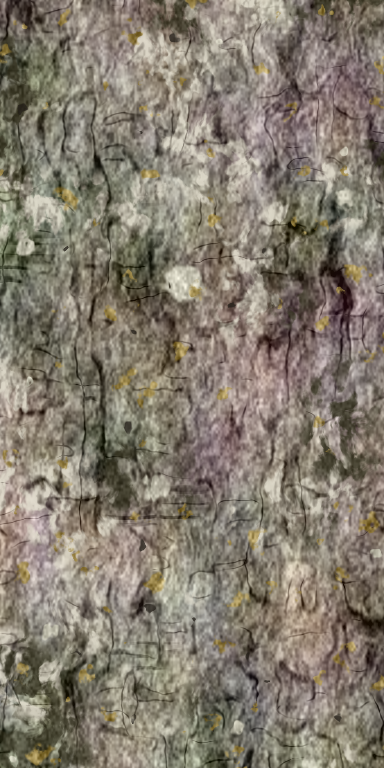
Give the GLSL for this texture, as a WebGL 2 fragment shader.

```glsl
#version 300 es
precision highp float;
uniform vec2 u_resolution;
out vec4 fragColor;

#define GRAIN 0.40
#define RELIEF 0.50
#define STREAKS 0.24
#define CRACK_DEPTH 0.27
#define MOSS_AMOUNT 0.85
#define WHITE_DENSITY 0.36
#define YELLOW_DENSITY 0.42
#define DARK_BARK vec3(0.23, 0.20, 0.16)
#define MID_BARK vec3(0.49, 0.46, 0.41)
#define PALE_BARK vec3(0.82, 0.80, 0.74)
#define YELLOW_LICHEN vec3(0.62, 0.53, 0.27)
#define MOSS vec3(0.15, 0.14, 0.07)

float hash(vec2 p) {
    vec3 q = fract(p.xyx * 0.1031);
    q += dot(q, q.yzx + 33.33);
    return fract((q.x + q.y) * q.z);
}

float noise(vec2 p) {
    vec2 i = floor(p), f = fract(p);
    f = f * f * (3.0 - 2.0 * f);
    return mix(mix(hash(i), hash(i + vec2(1, 0)), f.x),
               mix(hash(i + vec2(0, 1)), hash(i + vec2(1, 1)), f.x), f.y);
}

float fbm(vec2 p) {
    float sum = 0.0, amp = 0.533;
    for (int i = 0; i < 4; i++) {
        sum += amp * noise(p);
        p = mat2(1.6, 1.2, -1.2, 1.6) * p + 17.3;
        amp *= 0.5;
    }
    return sum;
}

// Fibrous surface height, stretched along the trunk
float barkHeight(vec2 p) {
    return 0.6 * noise(p * vec2(95, 50)) + 0.4 * noise(p * vec2(48, 19) + 7.0);
}

// Thin line along the middle contour of a noise field
float crackLine(vec2 p, float width) {
    return 1.0 - smoothstep(0.0, width, abs(noise(p) - 0.5));
}

// Random round spots, one candidate per cell; radii in cell units
float spots(vec2 p, float density, float minRadius, float maxRadius, float seed) {
    vec2 cell = floor(p);
    float mask = 0.0;
    for (int y = -1; y <= 1; y++)
    for (int x = -1; x <= 1; x++) {
        vec2 id = cell + vec2(x, y);
        vec2 center = id + vec2(hash(id + seed), hash(id + seed + 31.7));
        float size = hash(id + seed + 67.1);
        float radius = mix(minRadius, maxRadius, size * size);
        float spot = 1.0 - smoothstep(0.75 * radius, 1.15 * radius, length(p - center));
        mask = max(mask, spot * step(hash(id + seed + 93.9), density));
    }
    return mask;
}

vec3 barkColor(float tone) {
    vec3 low = mix(DARK_BARK, MID_BARK, clamp((tone - 0.2) / 0.26, -0.6, 1.0));
    return mix(low, PALE_BARK, clamp((tone - 0.46) / 0.34, 0.0, 1.2));
}

void main() {
    vec2 p = gl_FragCoord.xy / u_resolution.x;
    float heightSpan = u_resolution.y / u_resolution.x;
    vec2 warp = vec2(fbm(p * 9.0), fbm(p * 9.0 + 40.0)) - 0.5;
    vec2 rough = vec2(noise(p * 60.0), noise(p * 60.0 + 50.0)) - 0.5;
    vec2 q = p + 0.06 * warp;

    // Grain, relief and vertical streaks
    float h = barkHeight(q);
    float slope = h - barkHeight(q + vec2(-0.004, 0.005));
    float speck = noise(p * vec2(170, 120));
    float tone = 0.475 + GRAIN * (h - 0.5) + RELIEF * 0.45 * slope + 0.22 * (speck - 0.5);
    tone += STREAKS * (noise(q * vec2(24, 2.5)) - 0.5) + 0.4 * (fbm(p * vec2(5, 4)) - 0.5);

    // Long cracks, short cross cracks and fine level scratches
    float cracks = crackLine(q * vec2(26, 6), 0.10) * smoothstep(0.42, 0.65, noise(p * vec2(13, 9)));
    float crossCracks = crackLine(q * vec2(13, 32) + 20.0, 0.09) * smoothstep(0.5, 0.7, noise(p * 17.0 + 3.0));
    float scratchZone = smoothstep(0.62, 0.74, fbm(p * vec2(2.5, 6) + 60.0));
    float scratches = smoothstep(0.55, 0.8, noise((p + 0.02 * warp) * vec2(6, 110))) * scratchZone;
    tone -= CRACK_DEPTH * max(max(cracks, 0.8 * crossCracks), 0.8 * scratches);

    // Faint rose, violet and green casts
    vec3 color = barkColor(tone);
    color += (fbm(p * 3.5 + 80.0) - 0.5) * vec3(0.12, -0.06, 0.04);
    color += (fbm(p * vec2(9, 5) + 90.0) - 0.5) * vec3(-0.02, -0.01, 0.14);

    // Dark moss, heaviest toward the upper sides
    float upperSides = smoothstep(0.6, 1.0, p.y / heightSpan) * smoothstep(0.15, 0.5, abs(p.x - 0.5));
    float mossZone = smoothstep(0.56, 0.78, fbm(p * vec2(6, 5) + 11.0) + 0.17 * upperSides);
    float moss = mossZone * smoothstep(0.42, 0.62, fbm(q * vec2(34, 27)));
    color = mix(color, MOSS + 0.12 * speck, MOSS_AMOUNT * moss);

    // Small deep pits
    float pits = spots((p + 0.02 * rough) * 7.0, 0.16, 0.04, 0.12, 5.0);
    color = mix(color, 0.6 * DARK_BARK, 0.75 * pits * smoothstep(0.3, 0.55, noise(p * 75.0)));

    // Pale flaking crust
    float crustZone = smoothstep(0.56, 0.70, fbm(p * vec2(4.5, 4) + 130.0));
    float crust = crustZone * smoothstep(0.48, 0.66, fbm(q * vec2(30, 22) + 9.0));
    color = mix(color, barkColor(tone + 0.3), 0.85 * crust);

    // Round white lichen with ragged rims
    vec2 raggedP = p + 0.035 * warp + 0.016 * rough;
    float white = spots(raggedP * 5.0, WHITE_DENSITY, 0.06, 0.30, 13.0);
    float cover = smoothstep(0.22, 0.42, h + 0.25 * noise(p * 23.0));
    vec3 whiteColor = vec3(0.80, 0.79, 0.72) + 0.35 * (h - 0.5) + 0.2 * (speck - 0.5);
    float opacity = mix(0.55, 0.95, smoothstep(0.3, 0.7, noise(p * 6.0 + 21.0)));
    color = mix(color, whiteColor, white * cover * opacity);

    // Broken clusters of yellow lichen
    float yellow = spots((p + 0.05 * warp + 0.03 * rough) * 9.0, YELLOW_DENSITY, 0.09, 0.28, 71.0);
    yellow *= smoothstep(0.40, 0.58, fbm(p * 38.0 + 5.0));
    vec3 yellowColor = YELLOW_LICHEN + 0.4 * (h - 0.5) + 0.25 * (speck - 0.5);
    color = mix(color, yellowColor, 0.85 * yellow);

    fragColor = vec4(clamp(color, 0.0, 1.0), 1.0);
}
```
